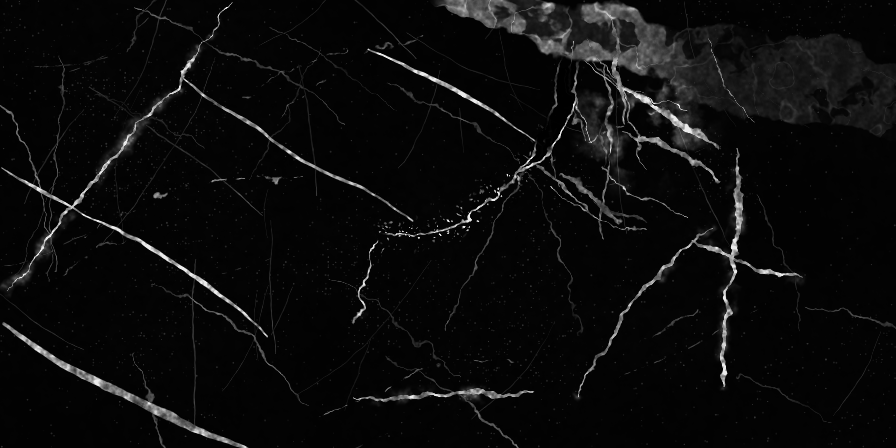
A Shadertoy shader for this texture:

```glsl
// Black marble: pale fractures and hairline veins over a near-black ground.
// Bent, tapered strokes share one noise warp; a shattered grey band, an open
// curved crack and mineral specks are laid over them.

float hash(vec2 p) {
    return fract(sin(dot(p, vec2(127.1, 311.7))) * 43758.5453);
}

float noise(vec2 p) {
    vec2 i = floor(p), f = fract(p);
    f = f * f * (3.0 - 2.0 * f);
    return mix(mix(hash(i), hash(i + vec2(1, 0)), f.x),
               mix(hash(i + vec2(0, 1)), hash(i + vec2(1, 1)), f.x), f.y);
}

float fbm(vec2 p) {
    float sum = 0.0, amp = 0.53;
    for (int i = 0; i < 4; i++) {
        sum += amp * noise(p);
        p = mat2(1.6, 1.2, -1.2, 1.6) * p + 7.3;
        amp *= 0.5;
    }
    return sum;
}

// Antialiased line of half width w at distance d
float stroke(float d, float w, float px) {
    return 1.0 - smoothstep(max(w - px, 0.0), w + px, d);
}

// Tapered stroke between two ends, bowed sideways
float vein(vec2 p, vec4 ends, float bow, float w, float px) {
    float len = length(ends.zw - ends.xy);
    vec2 along = (ends.zw - ends.xy) / len, q = p - ends.xy;
    float s = dot(q, along) / len, t = clamp(s, 0.0, 1.0);
    float arch = sin(3.1416 * t);
    float side = dot(q, vec2(-along.y, along.x)) - bow * len * arch;
    return stroke(length(vec2((s - t) * len, side)), w * (0.4 + 0.6 * arch), px);
}

// Random dots, one per grid cell at most
float specks(vec2 p, float density, float chance, float px) {
    vec2 cell = floor(p * density);
    vec2 centre = cell + 0.3 + 0.4 * vec2(hash(cell + 3.1), hash(cell + 8.7));
    float radius = mix(0.08, 0.35, hash(cell + 5.5)) / density;
    float dist = length(p - centre / density);
    return step(hash(cell), chance) * stroke(dist, radius, px) * hash(cell + 1.9);
}

void mainImage(out vec4 fragColor, in vec2 fragCoord) {
    vec2 p = fragCoord / iResolution.y;
    float px = 0.7 / iResolution.y;

    // Shared warp keeps joined fractures together
    vec2 drift = vec2(noise(p * 6.0), noise(p * 6.0 + 40.0)) - 0.5;
    vec2 jag = vec2(fbm(p * 26.0), fbm(p * 26.0 + 90.0)) - 0.5;
    vec2 q = p + 0.03 * drift + 0.035 * jag;
    vec2 calm = p + 0.025 * drift + 0.007 * jag;
    float patchy = noise(p * 11.0 + 5.0);
    float grain = fbm(p * 60.0);
    float rough = 0.2 + 1.5 * grain * (0.5 + noise(p * 150.0));

    // Ground with faint clouds and fine dust
    float light = 0.006 + 0.022 * fbm(p * 4.0) * grain;
    light += 0.2 * specks(p, 170.0, 0.02 + 0.12 * smoothstep(0.45, 0.75, fbm(p * 5.0)), px);

    // Main fractures, each as start and end
    vec4 fractures[12] = vec4[12](
        vec4(0, 0.27, 0.57, 0), vec4(0.4, 0.83, 0.92, 0.51),
        vec4(0.83, 0.88, 1.21, 0.68), vec4(0, 0.63, 0.2, 0.51),
        vec4(0.2, 0.51, 0.6, 0.25), vec4(0.52, 1, 0, 0.33),
        vec4(0.83, 0.45, 0.8, 0.28), vec4(1.57, 0.5, 1.29, 0.12),
        vec4(0.8, 0.12, 1.18, 0.12), vec4(1.39, 0.82, 1.6, 0.67),
        vec4(1.53, 0.46, 1.78, 0.37), vec4(1.64, 0.68, 1.62, 0.14));
    float veins = 0.0, powder = 0.0;
    for (int i = 0; i < 12; i++) {
        vec4 ends = fractures[i];
        float r = hash(vec2(i, 2)), bow = 0.1 * (r - 0.5);
        float w = (i == 0 || i > 7 ? 0.0068 : 0.0036) * (0.4 + 1.2 * patchy);
        float line = vein(i < 5 ? calm : q, ends, bow, w, px);
        veins = max(veins, line * (0.55 + 0.3 * r) * rough);
        if (i > 4) powder = max(powder, vein(q, ends, bow, 0.016, 0.012));
    }
    light += 0.28 * powder * rough * smoothstep(0.5, 0.75, fbm(p * 18.0 + 60.0));

    // Hairlines in four leaning families, then splinters crowded at the right
    for (int i = 0; i < 82; i++) {
        vec2 id = vec2(i, 17);
        bool splinter = i > 63;
        float r = hash(id), s = hash(id + 0.37);
        int family = splinter ? 2 * (i % 2) : i % 4;
        float lean = family == 0 ? -0.62 : family == 1 ? 0.95 : family == 2 ? -1.4 : 0.3;
        lean += 0.5 * (hash(id + 4.0) - 0.5);
        vec2 mid = vec2(hash(id + 1.3), hash(id + 2.6));
        mid = splinter ? vec2(1.22, 0.53) + mid * vec2(0.42, 0.33) : mid * vec2(2, 1);
        vec2 reach = mix(0.05, splinter ? 0.13 : 0.28, r) * vec2(cos(lean), sin(lean));
        float w = splinter ? 0.0015 + 0.0075 * s * s * s : 0.0006 + 0.0018 * s;
        float line = vein(s > 0.6 || splinter ? q : calm, vec4(mid - reach, mid + reach), 0.16 * (s - 0.5), w, px);
        float broken = family == 3 ? smoothstep(0.45, 0.65, grain) : 0.3 + 0.7 * patchy;
        float glow = splinter ? (0.2 + 0.4 * r) * rough : (0.14 + 0.4 * r * s) * broken * (0.5 + 0.5 * rough);
        veins = max(veins, line * glow);
    }
    light = max(light, veins);

    // Shattered grey band sinking to the right, with dark shards inside
    float bandY = 1.03 - 0.3 * (p.x - 1.0) + 0.05 * smoothstep(1.5, 2.0, p.x);
    float reachY = 0.04 + 0.045 * smoothstep(1.0, 1.35, p.x);
    float edge = abs(q.y - bandY) + 0.13 * (fbm(p * 8.0) - 0.5);
    float band = (1.0 - smoothstep(reachY * 0.85, reachY, edge)) * smoothstep(0.95, 1.02, p.x);
    float shards = smoothstep(0.4, 0.47, fbm(q * 15.0 + 3.0));
    float seams = 1.0 - smoothstep(0.0, 0.06, abs(noise(q * 24.0 + 9.0) - 0.5));
    band *= mix(0.46, 0.12, smoothstep(1.38, 1.6, p.x));
    light = max(light, band * (0.22 + 0.6 * shards + 0.5 * seams) * (0.35 + 0.65 * rough));

    // Crushed grey patches among the splinters
    float zone = 1.0 - smoothstep(0.06, 0.2, length(p - vec2(1.43, 0.74)));
    light += zone * 0.25 * rough * smoothstep(0.48, 0.62, fbm(q * 13.0 + 31.0));

    // Open curved crack: black gap, ragged pale rims, bright crumbs below
    vec2 arm = q - vec2(0.82, 0.93);
    float crack = abs(length(arm) - 0.465);
    float span = smoothstep(0.0, 0.03, arm.x) * smoothstep(0.04, 0.08, -arm.y);
    float gap = 0.024 * smoothstep(1.14, 1.26, p.x);
    light *= 1.0 - 0.95 * span * (1.0 - smoothstep(gap, gap + 0.008, crack)) * step(0.003, gap);
    light += span * stroke(abs(crack - gap), 0.0024, px) * 0.7 * smoothstep(0.25, 0.65, patchy) * rough;
    float crumbs = span * (1.0 - smoothstep(0.005, 0.045, crack)) * smoothstep(1.25, 1.1, p.x);
    light += crumbs * 1.4 * specks(q, 120.0, 0.3, px);

    fragColor = vec4(vec3(clamp(light, 0.0, 0.92)), 1);
}
```
